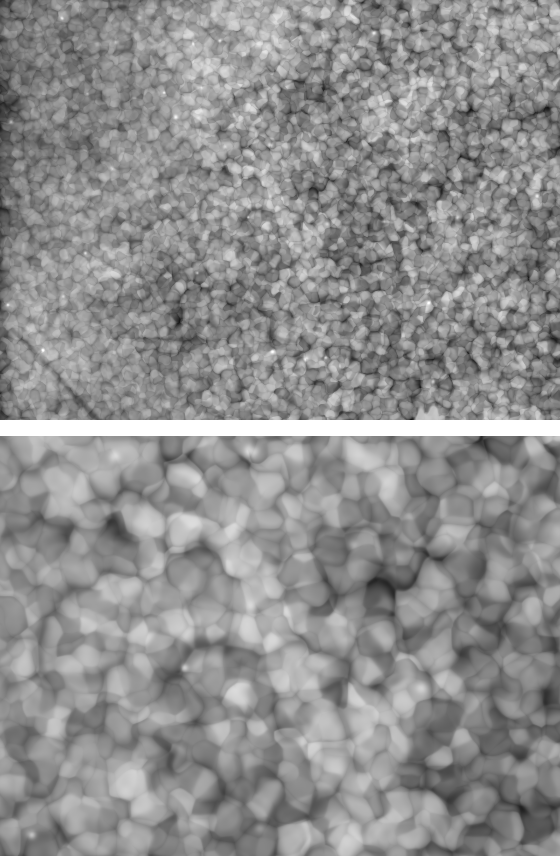
Top: the whole. Bottom: its middle third, enlarged.
Write a WebGL 2 fragment shader that draws this texture.

```glsl
#version 300 es
precision highp float;
// Grey, slightly blurred mineral grit under uneven light: two sizes of
// soft Voronoi grains with dark hollows between them, cloudy patches,
// sparse glints and one scratch. Lengths are in canvas heights.
uniform vec2 u_resolution;
out vec4 fragColor;

#define BASE_TONE 0.595
#define COARSE_SCALE 42.0
#define FINE_SCALE 71.0
#define COARSE_CONTRAST 0.23
#define FINE_CONTRAST 0.19
#define HOLLOW_DEPTH 0.15
#define PATCH_CONTRAST 0.15
#define GRAIN_SOFTNESS 12.0
#define GLINT_SCALE 16.0
#define GLINT_SHARE 0.10

vec3 hash3(vec2 p) {
    vec3 q = fract(p.xyx * vec3(0.1031, 0.1030, 0.0973));
    q += dot(q, q.yxz + 33.33);
    return fract((q.xxy + q.yzz) * q.zyx);
}

float noise(vec2 p) {
    vec2 cell = floor(p), f = fract(p);
    f = f * f * (3.0 - 2.0 * f);
    float low = mix(hash3(cell).x, hash3(cell + vec2(1, 0)).x, f.x);
    float high = mix(hash3(cell + vec2(0, 1)).x, hash3(cell + vec2(1, 1)).x, f.x);
    return mix(low, high, f.y);
}

// x: blended tone of the nearby grains, y: distance to the nearest centre
vec2 grains(vec2 p) {
    vec2 cell = floor(p), f = fract(p);
    float toneSum = 0.0, weightSum = 0.0, nearest = 4.0;
    for (int j = -1; j <= 1; j++) {
        for (int i = -1; i <= 1; i++) {
            vec2 offset = vec2(i, j);
            vec3 rnd = hash3(cell + offset);
            vec2 toCentre = offset + rnd.xy - f;
            float d2 = dot(toCentre, toCentre);
            float weight = exp(-GRAIN_SOFTNESS * d2);
            toneSum += weight * (rnd.z - 0.5);
            weightSum += weight;
            nearest = min(nearest, d2);
        }
    }
    return vec2(toneSum / max(weightSum, 1e-6), sqrt(nearest));
}

float glints(vec2 p) {
    vec2 cell = floor(p);
    vec3 rnd = hash3(cell + 211.0);
    vec3 kind = hash3(cell + 457.0);
    vec2 d = fract(p) - mix(vec2(0.25), vec2(0.75), rnd.xy);
    float radius = mix(0.05, 0.10, kind.x);
    float present = step(1.0 - GLINT_SHARE, rnd.z);
    return present * mix(0.12, 0.36, kind.y) * exp(-dot(d, d) / (radius * radius));
}

float segmentDistance(vec2 p, vec2 a, vec2 b) {
    vec2 ab = b - a;
    return length(p - a - ab * clamp(dot(p - a, ab) / dot(ab, ab), 0.0, 1.0));
}

// Bright column near the upper middle, darker rims and lower right
float illumination(vec2 uv) {
    float column = (uv.x - 0.40) / 0.12;
    float light = 0.075 * exp(-column * column) * smoothstep(0.15, 0.95, uv.y);
    light -= 0.17 * exp(-uv.x / 0.022);
    light -= 0.08 * exp(-(1.0 - uv.y) / 0.016);
    light -= 0.06 * smoothstep(0.65, 1.0, uv.x) * (1.0 - 0.6 * uv.y);
    return light - 0.025 * (1.0 - uv.y);
}

void main() {
    vec2 uv = gl_FragCoord.xy / u_resolution;
    vec2 p = gl_FragCoord.xy / u_resolution.y;

    // Cloudy patches and the broad light
    float patches = noise(p * 4.3 + 7.0) + noise(p * 11.0 + 31.0) - 1.0;
    float tone = BASE_TONE + illumination(uv) + PATCH_CONTRAST * patches;

    // Warped grains, hazier towards the left
    vec2 warp = vec2(noise(p * 60.0 + 3.0), noise(p * 60.0 + 91.0)) - 0.5;
    vec2 q = p + 0.010 * warp;
    vec2 coarse = grains(q * COARSE_SCALE);
    vec2 fine = grains(q * FINE_SCALE + 53.0);
    float clarity = smoothstep(0.15, 0.6, uv.x + 0.5 * (noise(p * 3.0 + 17.0) - 0.5));
    float hollow = smoothstep(0.42, 0.88, coarse.y) + 0.5 * smoothstep(0.42, 0.88, fine.y);
    float relief = COARSE_CONTRAST * coarse.x + FINE_CONTRAST * fine.x;
    relief += 0.07 * (0.4 - coarse.y) - HOLLOW_DEPTH * hollow;
    tone += relief * mix(0.72, 1.12, clarity);
    tone += 0.06 * (noise(p * 125.0 + 5.0) - 0.5);

    // Scratch in the lower left corner
    float scratch = segmentDistance(p, vec2(0.03, 0.215), vec2(0.25, -0.015));
    tone -= 0.13 * (1.0 - smoothstep(0.001, 0.010, scratch));

    // Pale chip on the lower rim, then the glints
    float chip = length((p - vec2(1.025, 0.008)) * vec2(0.75, 1.0)) + 0.025 * warp.x;
    tone = mix(tone, 0.80, 0.85 * (1.0 - smoothstep(0.016, 0.026, chip)));
    tone += glints(p * GLINT_SCALE);

    fragColor = vec4(vec3(clamp(tone, 0.0, 1.0)), 1.0);
}
```
